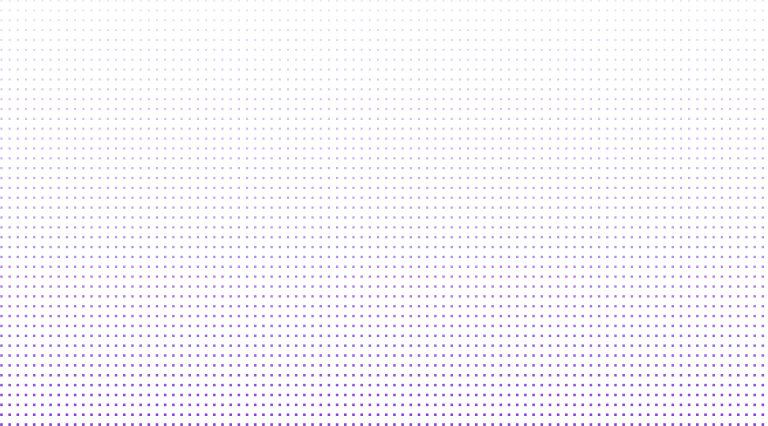
A Shadertoy shader for this pattern:

```glsl
// A regular grid of tiny square dots on white, fading from pale lavender
// at the top to larger, deep violet dots at the bottom. Edges are smoothed
// by the exact overlap of the pixel's box with the dot along each axis.

// Lengths are fractions of the canvas width, measured from the top left.
const vec2 PITCH = vec2(0.010660, 0.012840);
const vec2 FIRST_DOT = vec2(0.0019, 0.0007);
const float HALF_SIZE_TOP = 0.0013;
const float HALF_SIZE_BOTTOM = 0.0017;

const vec3 PAPER = vec3(1.0);
const vec3 INK_TOP = vec3(0.92, 0.89, 0.98);
const vec3 INK_MIDDLE = vec3(0.76, 0.64, 0.95);
const vec3 INK_BOTTOM = vec3(0.52, 0.25, 0.86);

// Share of the pixel box covered by a square centred at the origin
float squareCoverage(vec2 offset, float halfSize, float pixel) {
    vec2 high = min(offset + 0.5 * pixel, vec2(halfSize));
    vec2 low = max(offset - 0.5 * pixel, vec2(-halfSize));
    vec2 overlap = clamp((high - low) / pixel, 0.0, 1.0);
    return overlap.x * overlap.y;
}

// Vertical ink ramp: 0 at the top, 1 at the bottom
vec3 inkColor(float depth) {
    vec3 upper = mix(INK_TOP, INK_MIDDLE, clamp(depth * 2.0, 0.0, 1.0));
    return mix(upper, INK_BOTTOM, clamp(depth * 2.0 - 1.0, 0.0, 1.0));
}

void mainImage(out vec4 fragColor, in vec2 fragCoord) {
    float pixel = 1.0 / iResolution.x;
    vec2 p = vec2(fragCoord.x, iResolution.y - fragCoord.y) * pixel;

    // Repeat the dot: offset from the nearest grid centre
    vec2 grid = (p - FIRST_DOT) / PITCH;
    vec2 offset = (fract(grid + 0.5) - 0.5) * PITCH;

    // Dots grow and darken towards the bottom
    float depth = 1.0 - fragCoord.y / iResolution.y;
    float halfSize = mix(HALF_SIZE_TOP, HALF_SIZE_BOTTOM, depth);
    float coverage = squareCoverage(offset, halfSize, pixel);
    fragColor = vec4(mix(PAPER, inkColor(depth), coverage), 1.0);
}
```
